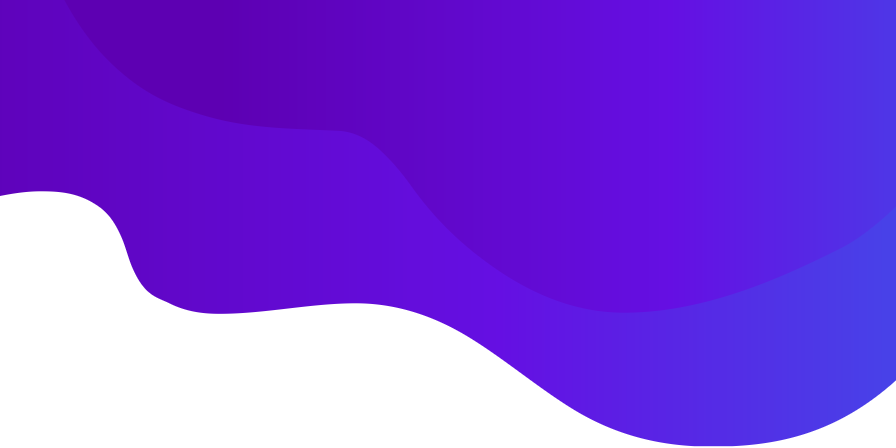
Give the GLSL for this background, as a Shadertoy shader.

```glsl
// Two flowing violet waves hanging over a white page.
// Each lower edge is a smooth cubic Hermite curve through a few knots;
// each wave is filled with a horizontal three-stop gradient.

#define PAPER vec3(1.0)
#define DARK  vec3(0.365, 0.0, 0.70)
#define VIVID vec3(0.395, 0.06, 0.89)
#define BLUE  vec3(0.28, 0.26, 0.91)
#define FRONT_STOPS vec3(-0.25, 1.12, 2.0)
#define BACK_STOPS  vec3(0.5, 1.5, 2.15)
#define FLOOR_Y 0.004
#define KNOTS 12

// Knots hold position x, height y and slope, in units of canvas height.
const vec3 FRONT_EDGE[KNOTS] = vec3[KNOTS](
    vec3(0.0, 0.5625, 0.2),    vec3(0.091, 0.573, 0.0),
    vec3(0.208, 0.547, -0.6),  vec3(0.273, 0.466, -2.4),
    vec3(0.294, 0.406, -2.4),  vec3(0.378, 0.323, -0.5),
    vec3(0.490, 0.2995, 0.0),  vec3(0.794, 0.323, 0.0),
    vec3(1.042, 0.250, -0.6),  vec3(1.276, 0.0885, -0.62),
    vec3(1.589, 0.003, 0.0),   vec3(2.0, 0.151, 0.9));

const vec3 BACK_EDGE[KNOTS] = vec3[KNOTS](
    vec3(0.0, 1.5, -4.0),      vec3(0.130, 1.026, -2.0),
    vec3(0.286, 0.8255, -0.8), vec3(0.456, 0.742, -0.3),
    vec3(0.755, 0.708, -0.05), vec3(0.846, 0.667, -0.9),
    vec3(0.917, 0.586, -1.4),  vec3(1.094, 0.409, -0.72),
    vec3(1.393, 0.302, 0.0),   vec3(1.667, 0.354, 0.35),
    vec3(1.875, 0.445, 0.5),   vec3(2.0, 0.539, 0.95));

// Height of the curve between two knots.
float hermite(vec3 a, vec3 b, float x) {
    float span = b.x - a.x;
    float t = clamp((x - a.x) / span, 0.0, 1.0);
    float s = 1.0 - t;
    return mix(a.y, b.y, t * t * (3.0 - 2.0 * t))
         + span * t * s * (a.z * s - b.z * t);
}

float edgeHeight(vec3 knots[KNOTS], float x) {
    float height = knots[0].y;
    for (int i = 0; i < KNOTS - 1; i++) {
        if (x >= knots[i].x) height = hermite(knots[i], knots[i + 1], x);
    }
    return max(height, FLOOR_Y);
}

// Smooth coverage of the area above an edge, corrected for its slope.
float coverage(vec3 knots[KNOTS], vec2 p, float pixel) {
    float height = edgeHeight(knots, p.x);
    float left = edgeHeight(knots, p.x - pixel);
    float right = edgeHeight(knots, p.x + pixel);
    float slope = (right - left) / (2.0 * pixel);
    float dist = (p.y - height) / sqrt(1.0 + slope * slope);
    return clamp(dist / pixel + 0.5, 0.0, 1.0);
}

// Dark, vivid and blue placed at the three stops along x.
vec3 ramp(float x, vec3 stops) {
    float toVivid = clamp((x - stops.x) / (stops.y - stops.x), 0.0, 1.0);
    float toBlue = clamp((x - stops.y) / (stops.z - stops.y), 0.0, 1.0);
    return mix(mix(DARK, VIVID, toVivid), BLUE, toBlue);
}

void mainImage(out vec4 fragColor, in vec2 fragCoord) {
    vec2 p = fragCoord / iResolution.xy * vec2(2.0, 1.0);
    float pixel = 1.0 / iResolution.y;

    // Long lower wave, then the darker one on top of it.
    vec3 color = PAPER;
    color = mix(color, ramp(p.x, FRONT_STOPS), coverage(FRONT_EDGE, p, pixel));
    color = mix(color, ramp(p.x, BACK_STOPS), coverage(BACK_EDGE, p, pixel));
    fragColor = vec4(color, 1.0);
}
```
